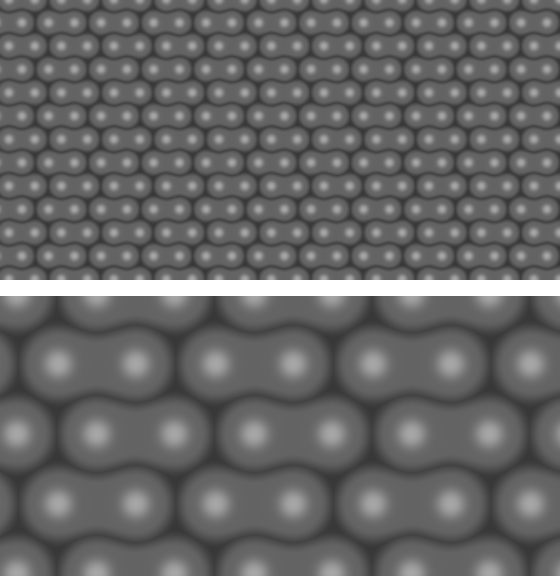
Top, the full canvas; bottom, a detail of the centre.
A WebGL 2 fragment shader for this pattern:

```glsl
#version 300 es
precision highp float;

uniform vec2 u_resolution;
out vec4 fragColor;

// Grey level of one link, centred at the origin; one row is one unit high
float linkShade(vec2 p) {
    p = abs(p);

    // Plate with round ends and a narrowed waist
    float halfHeight = mix(0.41, 0.52, smoothstep(0.0, 0.555, p.x));
    float edge = length(vec2(max(p.x - 0.555, 0.0), p.y)) - halfHeight;
    float plate = mix(0.22, 0.39, 1.0 - smoothstep(-0.14, 0.12, edge));

    // Soft bright rivet at each end
    float rivetDistance = length(p - vec2(0.555, 0.0));
    return plate + 0.26 * exp(-pow(rivetDistance / 0.205, 2.5));
}

void main() {
    // Twelve rows fit the canvas height
    vec2 p = gl_FragCoord.xy / u_resolution.y * 12.0 - vec2(0.0, 0.03);
    float nearestRow = floor(p.y + 0.5);
    float shade = 0.0;

    // Neighbouring rows interlock, so the highest surface wins
    for (int i = -1; i <= 1; i++) {
        float row = nearestRow + float(i);
        float shift = mix(0.936, 0.387, mod(row, 2.0));
        float x = mod(p.x - shift + 1.125, 2.25) - 1.125;
        shade = max(shade, linkShade(vec2(x, p.y - row)));
    }

    fragColor = vec4(vec3(shade), 1.0);
}
```
